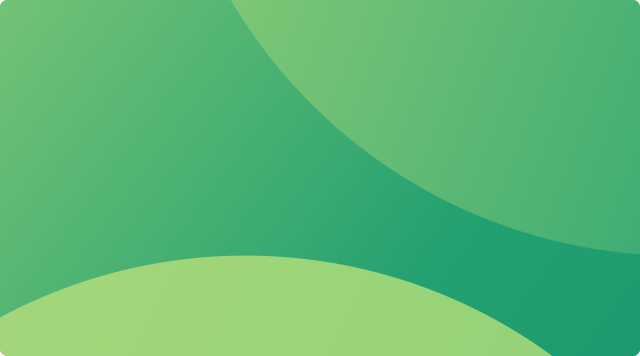
This background is drawn by a WebGL 2 fragment shader. Its source:

```glsl
#version 300 es
precision highp float;
// Green gradient card with two large overlapping discs and rounded corners.

uniform vec2 u_resolution;
out vec4 fragColor;

// Lengths are in canvas heights, origin at the lower left.
const float DISC_RADIUS = 1.457;
const vec2 UPPER_CENTER = vec2(1.904, 1.739);
const vec2 LOWER_CENTER = vec2(0.690, -1.175);
const float CORNER_RADIUS = 0.0235;

// Gradient axes run from the top left corner, with y pointing down.
const vec2 BACK_AXIS = vec2(0.80, 0.60);
const vec2 UPPER_AXIS = vec2(0.93, 0.36);
const vec2 LOWER_AXIS = vec2(0.90, 0.44);

const vec3 BACK_LIGHT = vec3(0.451, 0.763, 0.461);
const vec3 BACK_MID = vec3(0.138, 0.631, 0.440);
const vec3 BACK_DEEP = vec3(0.112, 0.608, 0.434);
const vec3 UPPER_LIGHT = vec3(0.494, 0.780, 0.460);
const vec3 UPPER_DEEP = vec3(0.253, 0.678, 0.453);
const vec3 LOWER_LIGHT = vec3(0.640, 0.840, 0.478);
const vec3 LOWER_DEEP = vec3(0.586, 0.826, 0.470);
const vec3 OUTSIDE = vec3(1.0);

// Position between two stops, clamped to 0..1.
float ramp(float start, float end, float value) {
    return clamp((value - start) / (end - start), 0.0, 1.0);
}

// Antialiased coverage of the inside of a signed distance.
float coverage(float dist, float pixel) {
    return clamp(0.5 - dist / pixel, 0.0, 1.0);
}

float discDistance(vec2 p, vec2 center) {
    return length(p - center) - DISC_RADIUS;
}

float roundedBoxDistance(vec2 p, vec2 halfSize, float radius) {
    vec2 q = abs(p) - halfSize + radius;
    return length(max(q, 0.0)) + min(max(q.x, q.y), 0.0) - radius;
}

void main() {
    float pixel = 1.0 / u_resolution.y;
    vec2 p = gl_FragCoord.xy * pixel;
    vec2 size = u_resolution * pixel;
    vec2 fromTop = vec2(p.x, 1.0 - p.y);

    // Diagonal background with a slow dark tail
    float along = dot(fromTop, BACK_AXIS);
    vec3 color = mix(BACK_LIGHT, BACK_MID, ramp(0.0, 1.41, along));
    color = mix(color, BACK_DEEP, ramp(1.41, 2.04, along));

    // Upper right disc
    vec3 upper = mix(UPPER_LIGHT, UPPER_DEEP,
                     ramp(0.61, 1.915, dot(fromTop, UPPER_AXIS)));
    color = mix(color, upper, coverage(discDistance(p, UPPER_CENTER), pixel));

    // Lower lime disc
    vec3 lower = mix(LOWER_LIGHT, LOWER_DEEP,
                     ramp(0.41, 1.79, dot(fromTop, LOWER_AXIS)));
    color = mix(color, lower, coverage(discDistance(p, LOWER_CENTER), pixel));

    // Rounded card corners
    float card = roundedBoxDistance(p - 0.5 * size, 0.5 * size, CORNER_RADIUS);
    color = mix(OUTSIDE, color, coverage(card - 0.5 * pixel, pixel));

    fragColor = vec4(color, 1.0);
}
```
